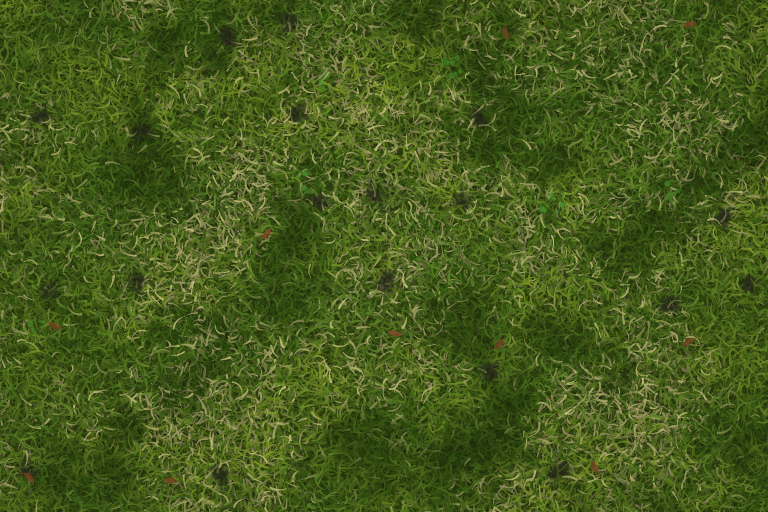
Reproduce this texture procedurally as a WebGL 2 fragment shader.

```glsl
#version 300 es
precision highp float;
uniform vec2 u_resolution;
out vec4 fragColor;

const float TAU = 6.2831853;
const int LAYERS = 10;
const vec3 SHADE = vec3(0.16, 0.22, 0.05);
const vec3 DEEP_GREEN = vec3(0.17, 0.29, 0.05);
const vec3 FRESH_GREEN = vec3(0.36, 0.50, 0.14);
const vec3 LIME = vec3(0.48, 0.57, 0.14);
const vec3 STRAW = vec3(0.60, 0.59, 0.37);
const vec3 SOIL = vec3(0.15, 0.16, 0.10);
const vec3 CLOVER = vec3(0.25, 0.50, 0.15);
const vec3 DEAD_LEAF = vec3(0.44, 0.27, 0.13);

vec3 hash3(vec2 p) {
    vec3 q = fract(p.xyx * vec3(0.1031, 0.1030, 0.0973));
    q += dot(q, q.yxz + 33.33);
    return fract((q.xxy + q.yzz) * q.zyx);
}

vec2 direction(float angle) {
    return vec2(cos(angle), sin(angle));
}

mat2 rotation(float angle) {
    vec2 d = direction(angle);
    return mat2(d.x, d.y, -d.y, d.x);
}

float gradientAt(vec2 corner, vec2 offset) {
    return dot(direction(TAU * hash3(corner).x), offset);
}

float gradientNoise(vec2 p) {
    vec2 i = floor(p), f = fract(p);
    vec2 u = f * f * f * (f * (f * 6.0 - 15.0) + 10.0);
    vec2 e = vec2(1.0, 0.0);
    float low = mix(gradientAt(i, f), gradientAt(i + e, f - e), u.x);
    float high = mix(gradientAt(i + e.yx, f - e.yx), gradientAt(i + 1.0, f - 1.0), u.x);
    return mix(low, high, u.y);
}

float fbm(vec2 p) {
    float sum = 0.0, amplitude = 1.0;
    for (int i = 0; i < 4; i++) {
        sum += amplitude * gradientNoise(p);
        p = rotation(0.6) * p * 2.1 + 7.3;
        amplitude *= 0.55;
    }
    return sum;
}

float coverage(float dist, float pixel) {
    return clamp(0.5 - dist / pixel, 0.0, 1.0);
}

// Signed distance to a bent, tapering blade centred on the origin
float blade(vec2 p, float angle, float halfLength, float bend, float halfWidth) {
    p = p * rotation(angle);
    float t = clamp(p.x / halfLength, -1.0, 1.0);
    vec2 spine = vec2(t * halfLength, bend * halfLength * (t * t - 0.4));
    return length(p - spine) - halfWidth * (0.8 - 0.4 * t);
}

// patches holds the local strength of dry, lime and lush growth
vec3 bladeColour(vec3 pick, vec3 patches) {
    vec3 c = mix(DEEP_GREEN, FRESH_GREEN, pick.x * (1.0 - 0.55 * patches.z));
    c = mix(c, LIME, patches.y * smoothstep(0.15, 0.8, pick.y));
    return mix(c, STRAW * (0.85 + 0.35 * pick.y), smoothstep(-0.08, 0.08, patches.x - pick.z));
}

vec3 drawBlades(vec3 colour, vec2 p, float layer, vec3 patches, float pixel) {
    float cell = 0.019;
    vec2 q = rotation(layer * 1.3) * p / cell + layer * 17.3;
    vec2 home = floor(q);
    float light = mix(0.58, 1.04, layer / float(LAYERS - 1));
    for (int j = -1; j <= 1; j++) {
        for (int i = -1; i <= 1; i++) {
            vec2 id = home + vec2(i, j);
            vec3 place = hash3(id + layer * 41.7);
            vec3 shape = hash3(id + layer * 23.1 + 113.0);
            vec3 pick = hash3(id + layer * 31.9 + 271.0);
            float halfLength = cell * mix(0.28, 0.85, shape.x);
            float halfWidth = mix(0.0012, 0.0023, shape.y);
            float d = blade((q - id - place.xy) * cell, TAU * place.z, halfLength, shape.z - 0.5, halfWidth);
            colour = mix(colour, light * bladeColour(pick, patches), 0.9 * coverage(d, pixel));
        }
    }
    return colour;
}

float soilMask(vec2 p) {
    vec2 q = p / 0.17;
    vec3 h = hash3(floor(q) + 61.0);
    float d = length(fract(q) - mix(vec2(0.3), vec2(0.7), h.xy)) * 0.17;
    float edge = d + 0.014 * fbm(p * 45.0);
    return step(0.68, h.z) * (1.0 - smoothstep(0.006, 0.024, edge));
}

float cloverMask(vec2 p, float pixel) {
    vec2 q = p / 0.24, id = floor(q);
    vec3 h = hash3(id + 19.0);
    vec2 local = (fract(q) - mix(vec2(0.3), vec2(0.7), h.xy)) * 0.24;
    float d = 1.0;
    for (int i = 0; i < 7; i++) {
        vec3 r = hash3(id * 7.0 + float(i) * 13.7 + 5.0);
        vec2 centre = 0.024 * sqrt(r.x) * direction(TAU * r.y);
        d = min(d, length(local - centre) - mix(0.003, 0.006, r.z));
    }
    return step(0.82, h.z) * coverage(d, pixel);
}

float deadLeafMask(vec2 p, float pixel) {
    vec2 q = p / 0.21;
    vec3 h = hash3(floor(q) + 87.0);
    vec2 local = (fract(q) - mix(vec2(0.25), vec2(0.75), h.xy)) * 0.21;
    local = rotation(TAU * h.x * 3.0) * local;
    float along = local.x / 0.015;
    float d = abs(local.y + 0.002 * along * along) - 0.0055 * (1.0 - along * along);
    return step(0.84, h.z) * coverage(d, pixel);
}

void main() {
    float pixel = 1.0 / u_resolution.y;
    vec2 p = gl_FragCoord.xy * pixel;
    vec2 fromCentre = gl_FragCoord.xy / u_resolution - 0.5;

    // Broad patches of dry, lime and lush growth
    float dry = 0.27 + 0.42 * fbm(p * 3.6 + 11.0) - 0.35 * dot(fromCentre, fromCentre);
    float lime = smoothstep(-0.35, 0.65, fbm(p * 4.3 + 37.0));
    float lush = smoothstep(-0.05, 0.6, fbm(p * 4.8 + 73.0));
    vec3 patches = vec3(clamp(dry - 0.28 * lush, 0.03, 0.62), lime * (1.0 - 0.75 * lush), lush);

    // Ground and overlapping blades, with details set among the top layers
    vec3 colour = SHADE * (1.0 + 0.5 * gradientNoise(p * 160.0));
    float soil = soilMask(p);
    for (int i = 0; i < LAYERS; i++) {
        colour = drawBlades(colour, p, float(i), patches, pixel);
        if (i == LAYERS - 2) {
            colour = mix(colour, SOIL * (1.0 + 0.7 * gradientNoise(p * 140.0)), 0.85 * soil);
            colour = mix(colour, CLOVER * (1.0 + 0.3 * gradientNoise(p * 90.0)), 0.85 * cloverMask(p, pixel));
        }
    }
    colour = mix(colour, SOIL, 0.35 * soil);
    colour = mix(colour, DEAD_LEAF * (1.0 + 0.3 * gradientNoise(p * 110.0)), 0.9 * deadLeafMask(p, pixel));

    // Uneven light
    colour *= 1.04 - 0.13 * lush + 0.10 * gradientNoise(p * 14.0) - 0.2 * dot(fromCentre, fromCentre);
    fragColor = vec4(colour, 1.0);
}
```
